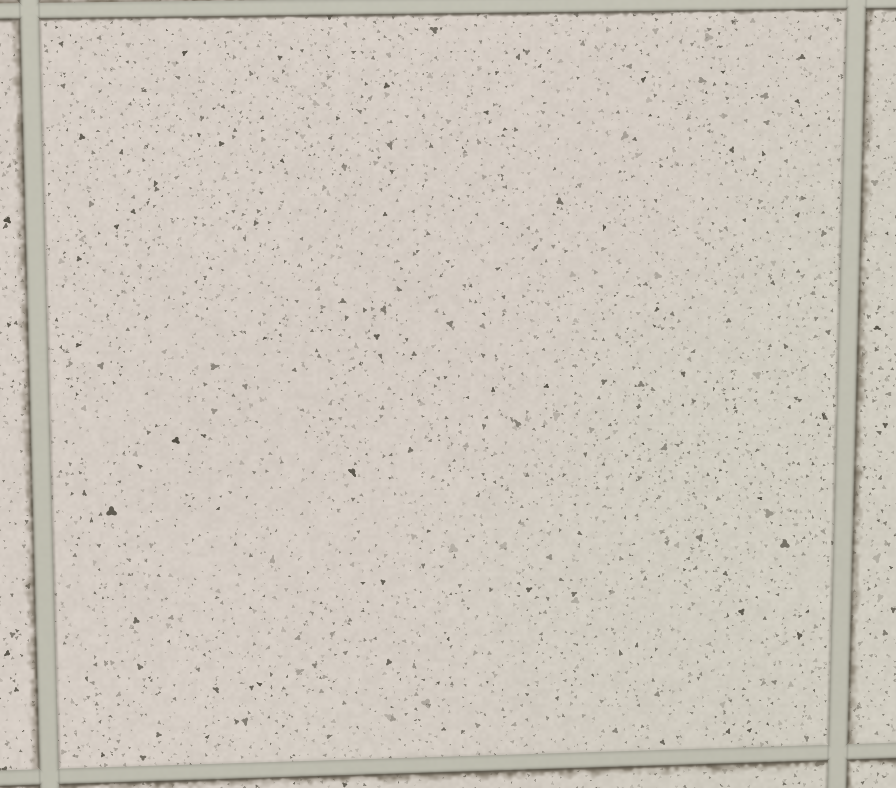
Give the GLSL for this texture, as a WebGL 2 fragment shader.

```glsl
#version 300 es
precision highp float;
// Speckled mineral ceiling tiles held in a grid of pale metal rails.
// One whole tile fills the view, with slivers of its neighbours; the grid is a
// slightly skewed repeat and the pits are layers of scattered cellular blobs.

#define RAIL_HALF vec2(0.0122, 0.0098)
#define REVEAL_WIDTH 0.014
#define CONTACT_WIDTH 0.0021
#define GRAIN_SCALE 210.0
#define GRAIN_AMOUNT 0.050
#define PIT_DENSITY 1.0
#define FACE_WARM vec3(0.835, 0.802, 0.768)
#define FACE_COOL vec3(0.815, 0.798, 0.752)
#define RAIL_COLOR vec3(0.745, 0.740, 0.688)
#define CUT_COLOR vec3(0.500, 0.465, 0.405)
#define PIT_COLOR vec3(0.310, 0.295, 0.255)

uniform vec2 u_resolution;
out vec4 fragColor;

vec4 hash4(vec2 p) {
    vec4 q = fract(p.xyxy * vec4(0.1031, 0.1030, 0.0973, 0.1099));
    q += dot(q, q.wzxy + 33.33);
    return fract((q.xxyz + q.yzzw) * q.zywx);
}

float valueNoise(vec2 p) {
    vec2 i = floor(p), f = fract(p);
    f = f * f * (3.0 - 2.0 * f);
    float low = mix(hash4(i).x, hash4(i + vec2(1, 0)).x, f.x);
    float high = mix(hash4(i + vec2(0, 1)).x, hash4(i + vec2(1, 1)).x, f.x);
    return mix(low, high, f.y);
}

// Broad drifts, about -1 to 1, shared by tint and pit density.
float drift(vec2 p) {
    return 0.5 * sin(5.3 * p.x + 2.1 * sin(3.7 * p.y) + 0.6)
         + 0.3 * sin(9.1 * p.y - 4.2 * p.x + 1.9)
         + 0.2 * sin(17.0 * p.x + 13.0 * p.y);
}

// Darkness of one layer of irregular pits, at most one per cell.
float pitLayer(vec2 p, float cellSize, float chance, vec2 radii, float seed) {
    float pixel = 0.75 / u_resolution.y, dark = 0.0;
    vec2 home = floor(p / cellSize);
    for (int y = -1; y <= 1; y++)
    for (int x = -1; x <= 1; x++) {
        vec2 cell = home + vec2(x, y);
        vec4 place = hash4(cell + seed);
        vec4 look = hash4(cell + seed + 71.7);
        vec2 d = p - (cell + place.xy) * cellSize;
        float turn = 6.2832 * look.x;
        d = mat2(cos(turn), sin(turn), -sin(turn), cos(turn)) * d;
        d.y *= 1.0 + 0.8 * look.y;
        float lobes = 1.0 + 0.3 * sin(3.0 * atan(d.y, d.x + 1e-6) + 9.0 * look.z);
        float radius = mix(radii.x, radii.y, look.z * look.z) * lobes;
        float blob = 1.0 - smoothstep(radius - pixel, radius + pixel, length(d));
        float tone = mix(0.22, 1.0, look.w * look.w);
        dark = max(dark, blob * tone * step(place.z, chance));
    }
    return dark;
}

void main() {
    vec2 p = gl_FragCoord.xy / u_resolution.y;
    float pixel = 1.0 / u_resolution.y;

    // Skewed grid: rails lean inward toward the bottom and the right.
    vec2 lowEdge = vec2(mix(0.063, 0.037, p.y), 0.0125 + 0.031 * p.x);
    vec2 highEdge = vec2(mix(1.062, 1.087, p.y), 0.986 + 0.012 * p.x);
    vec2 span = highEdge - lowEdge;
    vec2 grid = (p - lowEdge) / span;
    vec2 tile = floor(grid);
    vec2 fromLow = fract(grid) * span - RAIL_HALF;
    vec2 fromHigh = (1.0 - fract(grid)) * span - RAIL_HALF;
    vec2 inset = min(fromLow, fromHigh);
    float edge = min(inset.x, inset.y);

    // Tile face: slow tint drift and fine plaster grain.
    float slow = drift(p);
    float grain = 0.6 * valueNoise(p * GRAIN_SCALE) + 0.4 * valueNoise(p * GRAIN_SCALE * 0.43);
    float cool = smoothstep(0.2, 0.9, p.x - 0.45 * p.y + 0.2 * slow);
    vec3 face = mix(FACE_WARM, FACE_COOL, cool);
    face += GRAIN_AMOUNT * (grain - 0.5) + 0.006 * slow;

    // Pits from dust-fine to coarse, thicker toward the upper right.
    float density = PIT_DENSITY * (0.75 + 0.28 * slow + 0.25 * p.x + 0.15 * p.y);
    float pits = 0.72 * pitLayer(p, 0.0088, 0.46 * density, vec2(0.0009, 0.0023), 13.0);
    pits = max(pits, 0.9 * pitLayer(p, 0.019, 0.42 * density, vec2(0.0014, 0.0036), 157.0));
    pits = max(pits, pitLayer(p, 0.058, 0.34 * density, vec2(0.0027, 0.0058), 411.0));
    face = mix(face, PIT_COLOR, pits);

    // Rough cut sides show on neighbours where they face the middle tile.
    float rough = 0.6 * valueNoise(p * 170.0 + 31.0) + 0.4 * valueNoise(p * 65.0);
    float sideCut = tile.x > 0.0 ? fromLow.x : (tile.x < 0.0 ? fromHigh.x : 1.0);
    float endCut = tile.y > 0.0 ? fromLow.y : (tile.y < 0.0 ? fromHigh.y : 1.0);
    float cut = 1.0 - smoothstep(0.0, REVEAL_WIDTH * (0.4 + rough), min(sideCut, endCut));
    face = mix(face, CUT_COLOR, cut * (0.25 + 0.85 * rough));
    float ragged = 1.0 - smoothstep(0.0, 0.009 * rough + 0.001, fromHigh.y);
    face = mix(face, CUT_COLOR * 0.8, 0.75 * ragged);

    // Rails: soft bevel, faint grain and butt seams at the crossings.
    vec3 rail = RAIL_COLOR * mix(0.94, 1.01, smoothstep(0.0, 0.006, -edge));
    rail += 0.015 * (grain - 0.5) + 0.02 * (p.y - 0.5);
    float seam = exp(-pow(inset.x / 0.0015, 2.0)) * step(inset.y, 0.0);
    rail *= 1.0 - 0.10 * seam;

    // Contact shadow, strongest under the upper rail and on the outer sides.
    float shade = inset.x < inset.y ? (tile.x == 0.0 ? 0.30 : 0.55)
                : (fromHigh.y < fromLow.y ? 0.50 : 0.10);
    vec3 color = mix(rail, face, smoothstep(-0.7 * pixel, 0.7 * pixel, edge));
    float contact = exp(-pow((edge - 0.0006) / CONTACT_WIDTH, 2.0));
    color = mix(color, PIT_COLOR, shade * contact * (0.6 + 0.6 * rough));
    fragColor = vec4(color, 1.0);
}
```
